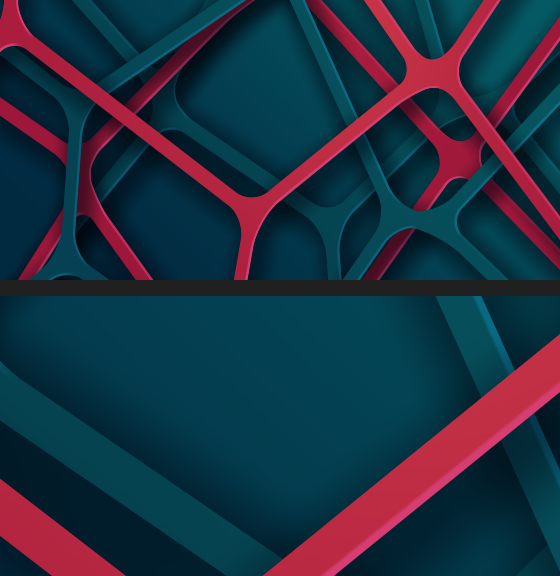
Top, the full canvas; bottom, a detail of the centre.
This background is drawn by a Shadertoy shader. Its source:

```glsl
// Layered webs of crimson and teal struts with rounded joints over a deep teal gradient.

vec2 hash2(vec2 cell) {
    vec2 h = vec2(dot(cell, vec2(127.1, 311.7)), dot(cell, vec2(269.5, 183.3)));
    return fract(sin(h) * 43758.5);
}

// Jittered site of a lattice cell
vec2 site(vec2 cell, float seed) {
    return cell + 0.5 + 0.46 * (hash2(cell + seed * 17.0) - 0.5);
}

// Signed distance to a web of cell borders with circular fillets (negative inside)
float web(vec2 p, float seed, float size) {
    const float halfWidth = 0.024, fillet = 0.062;
    float angle = 0.785 + 0.07 * sin(seed * 2.3);
    float c = cos(angle), s = sin(angle);
    vec2 q = mat2(c, s, -s, c) * (p * vec2(1.0, 0.84)) / size + seed * vec2(0.37, 0.71);

    // Nearest site
    vec2 base = floor(q), home = base, toHome = vec2(0.0);
    float nearest = 1e3;
    for (int j = -1; j <= 1; j++)
    for (int i = -1; i <= 1; i++) {
        vec2 cell = base + vec2(i, j);
        vec2 r = site(cell, seed) - q;
        if (dot(r, r) < nearest) {
            nearest = dot(r, r);
            home = cell;
            toHome = r;
        }
    }

    // Round union of all borders around that site
    float reach = halfWidth + fillet, closest = 1e3, sum = 0.0;
    for (int j = -2; j <= 2; j++)
    for (int i = -2; i <= 2; i++) {
        if (i == 0 && j == 0) continue;
        vec2 r = site(home + vec2(i, j), seed) - q;
        float d = size * dot(0.5 * (r + toHome), normalize(r - toHome));
        float overlap = max(reach - d, 0.0);
        closest = min(closest, d);
        sum += overlap * overlap;
    }
    return max(reach, closest) - sqrt(sum) - halfWidth;
}

// Soft shadow, flat face and thin lit rim of one web
void addWeb(inout vec3 col, vec2 p, float seed, float size, vec3 face, vec3 rim) {
    float px = 1.0 / iResolution.y;
    float shadowDist = web(p - vec2(0.02, -0.03), seed, size);
    float shadow = 1.0 - smoothstep(-0.015, 0.085, shadowDist);
    col *= mix(vec3(1.0), vec3(0.45, 0.54, 0.6), shadow);

    float d = web(p, seed, size);
    float slope = (web(p + 0.004 * vec2(0.88, -0.47), seed, size) - d) / 0.004;
    float edge = smoothstep(-0.011, -0.006, d) * smoothstep(0.1, 0.6, slope);
    vec3 lit = mix(face, rim, edge);
    col = mix(col, lit, 1.0 - smoothstep(-0.6 * px, 0.6 * px, d));
}

void mainImage(out vec4 fragColor, in vec2 fragCoord) {
    vec2 p = fragCoord / iResolution.y;
    vec2 uv = fragCoord / iResolution.xy;

    // Broad light from the upper right
    float light = smoothstep(0.1, 1.15, 0.75 * uv.x + 0.4 * uv.y);
    float glow = exp(-2.5 * dot(p - vec2(1.15, 0.85), p - vec2(1.15, 0.85)));
    vec3 col = mix(vec3(0.005, 0.165, 0.255), vec3(0.02, 0.35, 0.39), light);

    vec3 teal = mix(vec3(0.02, 0.255, 0.32), vec3(0.025, 0.335, 0.375), light);
    vec3 tealRim = mix(vec3(0.03, 0.36, 0.46), vec3(0.04, 0.44, 0.54), light);
    vec3 crimson = mix(vec3(0.61, 0.09, 0.225), vec3(0.66, 0.11, 0.235), glow);
    vec3 scarlet = mix(vec3(0.66, 0.11, 0.235), vec3(0.79, 0.21, 0.28), glow);
    vec3 pink = vec3(0.84, 0.24, 0.44);

    // Back to front
    addWeb(col, p, 3.0, 0.92, teal * 0.94, tealRim * 0.92);
    addWeb(col, p, 8.0, 0.95, crimson, pink * 0.95);
    addWeb(col, p, 5.0, 0.9, teal, tealRim);
    addWeb(col, p, 12.0, 1.12, scarlet, pink);

    fragColor = vec4(col, 1.0);
}
```
